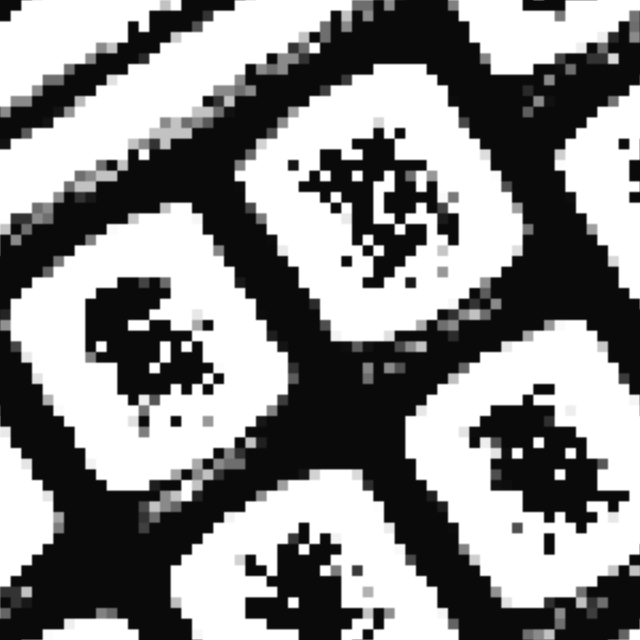
A WebGL 2 fragment shader for this pattern:

```glsl
#version 300 es
precision highp float;
// Slanted grid of worn white keys on black, in coarse square blocks.
// A rotated frame is split into staggered tiles; each tile is a bowed box with
// a dark worn mark. Cellular noise and sines roughen it; hashes grey the rims.

uniform vec2 u_resolution;
out vec4 fragColor;

const float BLOCKS = 60.0;                   // blocks across the canvas
const vec2 AXIS = vec2(0.848, 0.530);        // direction along a bank of keys
const vec2 PITCH = vec2(0.430, 0.483);       // key spacing in the rotated frame
const vec2 FIRST_KEY = vec2(0.3385, 0.586);  // centre of key (0, 0)
const vec2 KEY_HALF = vec2(0.174, 0.195);
const vec2 MARK_HALF = vec2(0.068, 0.108);
const float STAGGER = 0.52;
const float BEZEL_END = 0.306;
const float BLACK = 0.04;
const float WHITE = 1.0;

float hash(vec2 p) {
    p = fract(p * vec2(0.1031, 0.1137));
    p += dot(p, p.yx + 33.33);
    return fract((p.x + p.y) * p.x * 91.7);
}

// Distance to the nearest scattered point
float cellular(vec2 p) {
    vec2 base = floor(p);
    float nearest = 2.0;
    for (int y = -1; y <= 1; y++) {
        for (int x = -1; x <= 1; x++) {
            vec2 c = base + vec2(x, y);
            vec2 point = c + vec2(hash(c + 41.0), hash(c + 97.0));
            nearest = min(nearest, distance(p, point));
        }
    }
    return nearest;
}

float ripple(vec2 p) {
    return 0.5 * sin(p.x * 31.0 + 2.0 * sin(p.y * 17.0))
         + 0.5 * sin(p.y * 43.0 + 1.7 * sin(p.x * 23.0));
}

float roundBox(vec2 p, vec2 halfSize, float radius) {
    vec2 d = abs(p) - halfSize + radius;
    return length(max(d, 0.0)) + min(max(d.x, d.y), 0.0) - radius;
}

// Coverage inside a distance field
float inside(float d) {
    return 1.0 - smoothstep(-0.003, 0.003, d);
}

float band(float x, float low, float high) {
    return inside(max(low - x, x - high));
}

// Random step from black through the greys to white
float greyStep(float h) {
    if (h < 0.24) return BLACK;
    if (h < 0.34) return 0.20;
    if (h < 0.52) return 0.43;
    if (h < 0.74) return 0.54;
    return h < 0.93 ? 0.76 : WHITE;
}

float keyTone(vec2 local, vec2 uv, float grain, float speck) {
    // Grey wear below the key
    float tone = BLACK;
    float wear = band(local.y, 0.204, 0.233) * band(local.x, -0.17, 0.07);
    tone = mix(tone, greyStep(speck), wear * step(0.25, grain));

    // Key face with bowed ends
    vec2 bowed = local;
    bowed.y = abs(local.y) + 0.030 * pow(local.x / KEY_HALF.x, 2.0);
    float face = roundBox(bowed, KEY_HALF, 0.028)
               + 0.003 * ripple(uv) + 0.005 * (grain - 0.5);
    tone = mix(tone, WHITE, inside(face));

    // Ragged mark with holes
    float ragged = 0.075 * (cellular(uv * 24.0) - 0.48) + 0.018 * (grain - 0.5);
    float mark = inside(roundBox(local, MARK_HALF, 0.03) + ragged);
    float hole = step(cellular(uv * 17.0 + 7.3), 0.17);
    hole = max(hole, step(0.94 - 0.08 * step(0.02, local.y), speck));
    return mix(tone, WHITE - (WHITE - BLACK) * (1.0 - hole), mark);
}

float bezelTone(float depth, float rough) {
    float d = depth + rough;
    return mix(WHITE, BLACK, max(band(d, 0.152, 0.197), band(d, -1.0, 0.024)));
}

float blockTone(vec2 block) {
    vec2 uv = (block + 0.5) / BLOCKS;
    vec2 fromTop = uv - vec2(0.0, 1.0);
    vec2 q = vec2(dot(fromTop, AXIS), dot(fromTop, vec2(AXIS.y, -AXIS.x)));
    float grain = hash(block + 211.0);
    float speck = hash(block + 503.0);

    // Staggered tile coordinates
    vec2 tile = (q - FIRST_KEY) / PITCH;
    float bank = floor(tile.x + 0.5);
    tile -= vec2(bank, STAGGER * step(0.5, bank));
    tile.y -= floor(tile.y + 0.5);
    float tone = keyTone(tile * PITCH, uv, grain, speck);

    // Bezel and its worn edges
    float rough = 0.004 * ripple(uv) + 0.012 * (grain - 0.5);
    tone = mix(tone, bezelTone(q.y, rough), inside(q.y - BEZEL_END + rough));
    float rim = max(band(q.y, 0.300, 0.331), 0.6 * band(q.y, 0.143, 0.157));
    return mix(tone, greyStep(speck), step(0.3, rim * (0.4 + grain)));
}

void main() {
    // Blend neighbouring blocks over a thin seam
    vec2 p = gl_FragCoord.xy / u_resolution * BLOCKS - 0.5;
    vec2 base = floor(p);
    vec2 seam = smoothstep(0.36, 0.64, p - base);
    float low = mix(blockTone(base), blockTone(base + vec2(1, 0)), seam.x);
    float high = mix(blockTone(base + vec2(0, 1)), blockTone(base + 1.0), seam.x);
    fragColor = vec4(vec3(mix(low, high, seam.y)), 1.0);
}
```
